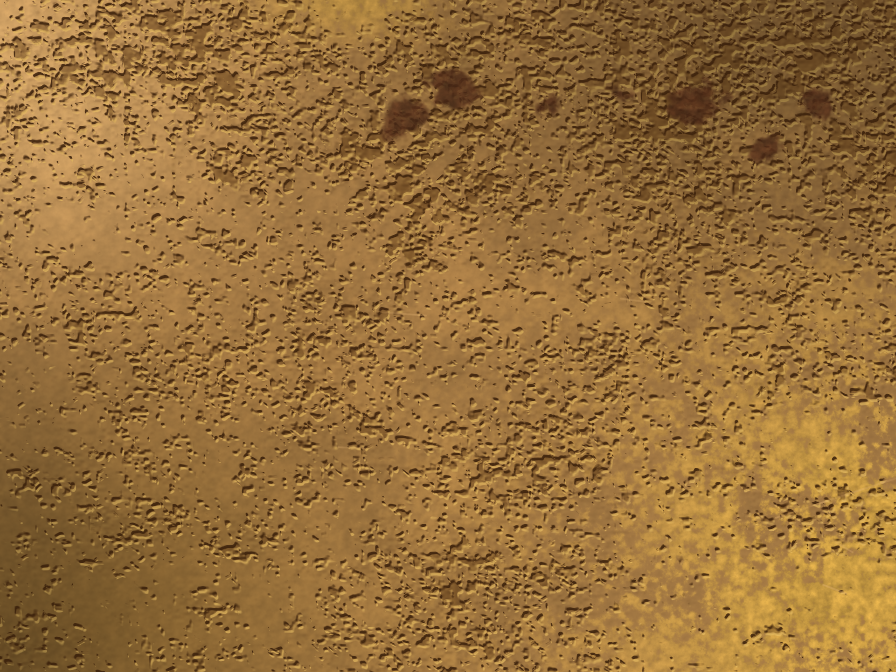
This texture is drawn by a Shadertoy shader. Its source:

```glsl
// Weathered bronze plate: pitted, wrinkled corrosion with rust spots and yellow patina.
#define BRONZE vec3(0.67, 0.495, 0.28)
#define PATINA vec3(0.77, 0.60, 0.25)
#define OLIVE vec3(0.50, 0.37, 0.17)
#define PALE vec3(0.88, 0.69, 0.44)
#define PIT vec3(0.39, 0.25, 0.10)
#define SHADOW vec3(0.22, 0.12, 0.04)
#define GLINT vec3(0.92, 0.75, 0.39)
#define RUST vec3(0.29, 0.16, 0.09)
#define PIT_CELLS vec2(88.0, 118.0)
#define LIGHT_STEP vec2(-0.0009, 0.0019)
#define SPOTS 8
#define SCRATCHES 9

vec2 hash2(vec2 p) {
    vec3 q = fract(p.xyx * vec3(0.1031, 0.1030, 0.0973));
    q += dot(q, q.yzx + 33.33);
    return fract((q.xx + q.yz) * q.zy);
}

float noise(vec2 p) {
    vec2 i = floor(p), f = fract(p);
    f = f * f * (3.0 - 2.0 * f);
    float low = mix(hash2(i).x, hash2(i + vec2(1, 0)).x, f.x);
    float high = mix(hash2(i + vec2(0, 1)).x, hash2(i + vec2(1, 1)).x, f.x);
    return mix(low, high, f.y);
}

float fbm(vec2 p) {
    float sum = 0.0, amp = 0.53;
    for (int i = 0; i < 4; i++) {
        sum += amp * noise(p);
        p = mat2(1.6, 1.2, -1.2, 1.6) * p + 7.3;
        amp *= 0.5;
    }
    return sum;
}

float blob(vec2 p, vec2 center, vec2 size) {
    vec2 d = (p - center) / size;
    return exp(-dot(d, d));
}

// Share of the surface that is corroded at this place
float roughness(vec2 p) {
    float r = 0.80 * blob(p, vec2(1.08, 0.88), vec2(0.55, 0.22))
            + 0.70 * blob(p, vec2(0.28, 0.95), vec2(0.27, 0.10))
            + 0.65 * blob(p, vec2(0.72, 0.24), vec2(0.27, 0.19))
            + 0.35 * blob(p, vec2(0.92, 0.60), vec2(0.30, 0.12))
            - 0.90 * blob(p, vec2(0.53, 1.0), vec2(0.09, 0.05))
            - 0.25 * blob(p, vec2(1.30, 0.12), vec2(0.28, 0.30));
    r = 0.27 + 0.75 * r + 1.1 * (fbm(p * vec2(6.0, 9.0) + 3.0) - 0.5);
    r += 0.45 * (noise(p * vec2(24.0, 34.0)) - 0.5);
    // Diagonal wrinkles and vertical drips
    vec2 along = vec2(dot(p, vec2(0.77, -0.64)) * 75.0, dot(p, vec2(0.64, 0.77)) * 16.0);
    float wrinkle = blob(p, vec2(0.62, 0.71), vec2(0.20, 0.11));
    r += wrinkle * (0.40 + 1.5 * (noise(along) - 0.5));
    float drips = blob(p, vec2(0.18, 0.85), vec2(0.20, 0.13));
    return r + drips * 0.9 * smoothstep(0.68, 0.95, noise(p * vec2(85.0, 7.0)));
}

// Cellular pits joined by ragged hollows; 1 is the floor of a pit
float pitDepth(vec2 p, float rough) {
    vec2 q = p * PIT_CELLS;
    q += 0.9 * vec2(noise(q * 1.1), noise(q * 1.1 + 41.0));
    vec2 cell = floor(q);
    float rim = 9.0;
    for (int y = -1; y <= 1; y++)
    for (int x = -1; x <= 1; x++) {
        vec2 id = cell + vec2(x, y);
        vec2 kind = hash2(id + 57.0);
        float present = smoothstep(-0.08, 0.12, rough - kind.x);
        float radius = mix(-0.25, mix(0.14, 0.46, kind.y * kind.y), present);
        rim = min(rim, length(q - id - hash2(id)) - radius);
    }
    float ragged = 0.65 * noise(p * vec2(74.0, 98.0) + 9.0) + 0.35 * noise(p * vec2(165.0, 210.0));
    float hollow = smoothstep(0.0, 0.20, ragged - mix(0.76, 0.43, clamp(rough, 0.0, 1.1)));
    float grain = noise(p * vec2(155.0, 190.0) + 60.0) * clamp(rough, 0.15, 0.8);
    return max(smoothstep(0.14, -0.20, rim), hollow) + 0.45 * grain;
}

float segment(vec2 p, vec2 a, vec2 b) {
    vec2 d = b - a;
    return length(p - a - d * clamp(dot(p - a, d) / dot(d, d), 0.0, 1.0));
}

void mainImage(out vec4 fragColor, in vec2 fragCoord) {
    vec2 p = fragCoord / iResolution.y;
    float cloud = fbm(p * 9.0 + 20.0) - 0.5;
    float fleck = fbm(p * 95.0 + 5.0);

    // Broad metal tones
    vec3 color = BRONZE * (1.0 + 0.25 * cloud);
    color = mix(color, PALE, 0.85 * blob(p, vec2(0.02, 0.88), vec2(0.32, 0.26)));
    color = mix(color, OLIVE, 0.8 * blob(p, vec2(0.08, 0.05), vec2(0.48, 0.35)));
    float patina = blob(p, vec2(1.33, 0.14), vec2(0.44, 0.38))
                 + 0.6 * blob(p, vec2(0.53, 1.0), vec2(0.14, 0.06));
    patina *= smoothstep(0.32, 0.66, fleck + 0.8 * cloud + 0.10 * patina);
    color = mix(color, PATINA * (0.82 + 0.4 * fleck), clamp(patina, 0.0, 0.9));
    float shade = 1.0 - 0.30 * blob(p, vec2(1.25, 0.97), vec2(0.65, 0.36))
                - 0.24 * blob(p, vec2(0.0, 0.0), vec2(0.20, 0.45));
    color *= shade * (0.93 + 0.16 * fleck);

    // Corroded relief lit from above
    float rough = roughness(p);
    float depth = pitDepth(p, rough);
    float slope = pitDepth(p - LIGHT_STEP, rough) - pitDepth(p + LIGHT_STEP, rough);
    float dark = clamp(1.2 * slope, 0.0, 1.0), lit = clamp(-1.1 * slope, 0.0, 1.0);
    float stain = clamp(rough, 0.0, 1.0);
    color = mix(color, PIT * (0.6 + 0.4 * shade), (0.32 + 0.30 * stain) * clamp(depth, 0.0, 1.0));
    color = mix(color, SHADOW, 0.85 * dark);
    color = mix(color, GLINT * shade, 0.68 * lit);

    // Rust spots along the upper right
    for (int i = 0; i < SPOTS; i++) {
        vec2 h = hash2(vec2(i, 11));
        vec2 center = vec2(0.54 + 0.11 * (float(i) + 0.6 * h.x), 0.77 + 0.11 * h.y);
        float radius = mix(0.010, 0.034, hash2(vec2(i, 29)).x);
        float d = length((p - center) * vec2(0.85, 1.1)) - radius + 0.05 * (fbm(p * 35.0) - 0.5);
        color = mix(color, RUST * (0.7 + 0.7 * fleck), 0.80 * smoothstep(0.007, -0.007, d));
    }

    // Fine pale scratches
    for (int i = 0; i < SCRATCHES; i++) {
        vec2 h = hash2(vec2(i, 71)), k = hash2(vec2(i, 93));
        vec2 a = h * vec2(1.33, 1.0);
        float angle = 0.9 * (k.x - 0.6);
        vec2 b = a + mix(0.03, 0.20, k.y * k.y) * vec2(cos(angle), sin(angle));
        float line = smoothstep(0.0022, 0.0004, segment(p, a, b));
        color = mix(color, PALE, 0.45 * line * noise(p * 40.0));
    }
    fragColor = vec4(color, 1.0);
}
```
